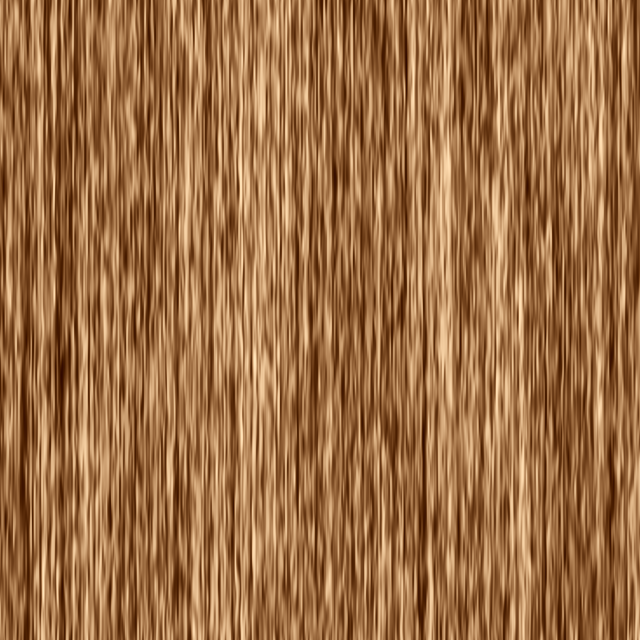
A WebGL 2 fragment shader for this texture:

```glsl
#version 300 es
precision highp float;

uniform vec2 u_resolution;
out vec4 outColor;

float hash(ivec2 cell) {
    uvec2 q = uvec2(cell) * uvec2(1597u, 3571u);
    uint h = (q.x ^ (q.y << 7)) * 74729u + q.y;
    h = (h ^ (h >> 15)) * 97171u;
    h = (h ^ (h >> 13)) * 83773u;
    h ^= h >> 16;
    return float(h & 65535u) / 65535.0;
}

// Smooth random values running along one fibre column
float column(int index, float y, int seed) {
    y += 64.0 * hash(ivec2(index, seed));
    float cell = floor(y);
    ivec2 key = ivec2(index + 811 * seed, int(cell) + 100);
    float blend = smoothstep(0.0, 1.0, y - cell);
    return mix(hash(key), hash(key + ivec2(0, 1)), blend);
}

// Neighbouring columns blended into staggered streaks, centred on zero
float streaks(vec2 p, vec2 frequency, int seed) {
    p *= frequency;
    float cell = floor(p.x);
    int index = int(cell) + 50;
    float blend = smoothstep(0.0, 1.0, p.x - cell);
    return mix(column(index, p.y, seed), column(index + 1, p.y, seed), blend) - 0.5;
}

void main() {
    vec2 p = gl_FragCoord.xy / u_resolution;

    // Slight sideways wander of the fibres
    p.x += 0.0016 * streaks(p, vec2(70.0, 14.0), 1);

    // Short strands
    float tone = 0.84 * streaks(p, vec2(367.0, 29.0), 2);
    tone += 0.56 * streaks(p, vec2(239.0, 17.0), 3);

    // Long grain lines
    tone += 0.84 * streaks(p, vec2(331.0, 1.6), 4);
    tone += 0.40 * streaks(p, vec2(113.0, 1.3), 5);

    // Broad light and dark bands
    tone += 0.26 * streaks(p, vec2(27.0, 2.1), 6);

    // Even out the spread, with soft limits at both ends
    tone = 0.55 + 1.15 * tone / sqrt(1.0 + tone * tone);

    // Brown ramp, paler and less saturated towards the top
    vec3 color = vec3(0.34, 0.16, 0.03)
        + tone * (vec3(0.50, 0.44, 0.34) + tone * vec3(0.0, 0.07, 0.12));
    outColor = vec4(clamp(color, 0.0, 1.0), 1.0);
}
```
